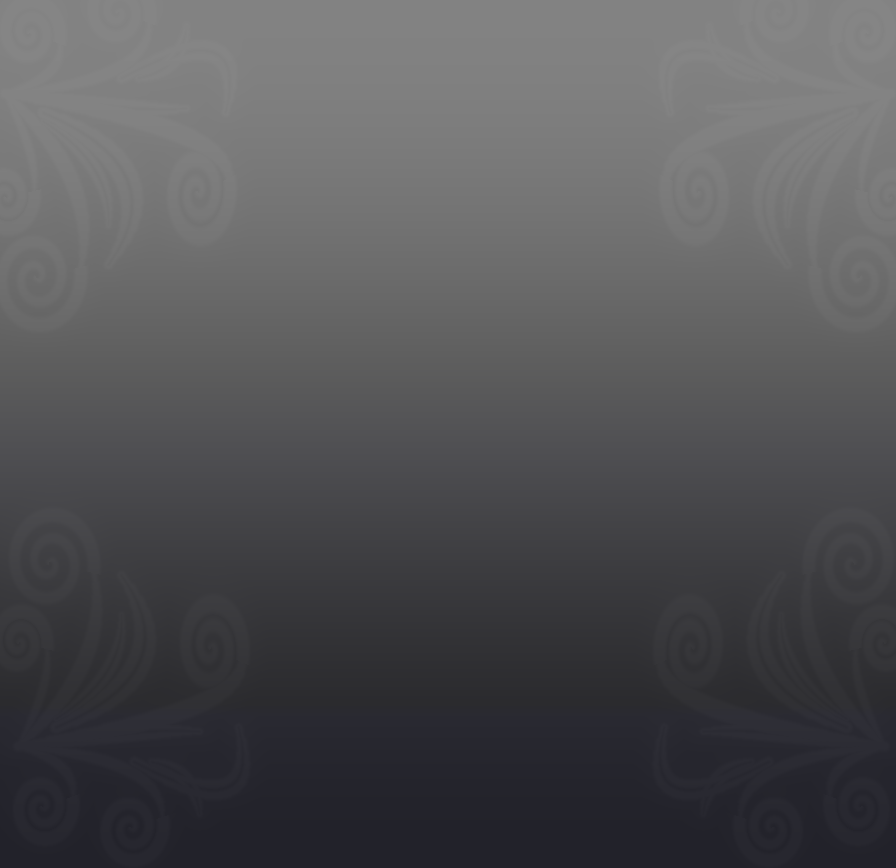
This background is drawn by a WebGL 1 fragment shader. Its source:

```glsl
precision highp float;
// Grey-to-ink vertical gradient with a faint scrollwork ornament in each corner.
// One ornament is built from tapered curves and spirals, then mirrored by folding
// the canvas; lengths are in canvas heights, measured from the nearest corner.

uniform vec2 u_resolution;

const float TOP_GREY = 0.51;
const float BOTTOM_GREY = 0.132;
const float COOL_TINT = 0.013;      // blue added below the middle
const float INK_TINT = 0.018;       // further blue in the lowest band
const float INK_LINE = 0.185;       // height where the lowest band starts
const float ORNAMENT_LIFT = 0.017;  // brightness of the scrollwork
const float HALO_LIFT = 0.004;      // dim spread around it
const float HALO_SIZE = 0.025;
const float EDGE = 0.003;           // softness of the strokes
const float LOWER_INSET = 0.032;    // lower ornaments sit further in
const float LEFT_INSET = 0.015;
const float RIGHT_INSET = 0.007;
const float TAU = 6.2831853;
const int STEPS = 14;

float segmentDistance(vec2 p, vec2 a, vec2 b) {
  vec2 ab = b - a;
  return length(p - a - ab * clamp(dot(p - a, ab) / dot(ab, ab), 0.0, 1.0));
}

// Signed distance to a quadratic curve that swells in its middle.
float stem(vec2 p, vec2 a, vec2 b, vec2 c, float width) {
  float d = 1.0;
  vec2 last = a;
  for (int i = 1; i <= STEPS; i++) {
    float t = float(i) / float(STEPS);
    vec2 next = mix(mix(a, b, t), mix(b, c, t), t);
    float swell = width * (0.35 + 0.65 * sin(t * TAU * 0.5));
    d = min(d, segmentDistance(p, last, next) - swell);
    last = next;
  }
  return d;
}

// Leaf: a broad stem with a thin groove along its spine.
float leaf(vec2 p, vec2 a, vec2 b, vec2 c, float width) {
  return max(stem(p, a, b, c, width), -stem(p, a, b, c, width * 0.15));
}

// Spiral winding inwards from angle start; spin is its sense of rotation.
float scroll(vec2 p, vec2 center, vec2 radii, float start, float spin) {
  const float TURNS = 2.3;
  vec2 q = (p - center) / radii;
  float radius = length(q);
  float turn = fract((atan(q.y, q.x + 1e-5) - start) * spin / TAU);
  float k = floor((1.0 - radius) * TURNS - turn + 0.5);
  float wound = clamp(k, 0.0, 2.0) + turn;
  float d = abs(radius - max(1.0 - wound / TURNS, 0.0)) * radii.x;
  return d - mix(0.0075, 0.003, clamp(wound / TURNS, 0.0, 1.0));
}

float ornament(vec2 p) {
  // Spiral heads
  float d = scroll(p, vec2(0.228, 0.222), vec2(0.038, 0.058), -0.3, 1.0);
  d = min(d, scroll(p, vec2(0.042, 0.320), vec2(0.052, 0.062), -0.2, 1.0));
  d = min(d, scroll(p, vec2(0.007, 0.228), vec2(0.033, 0.040), -0.2, 1.0));
  d = min(d, scroll(p, vec2(0.034, 0.038), vec2(0.036, 0.042), 0.3, -1.0));
  d = min(d, scroll(p, vec2(0.136, 0.014), vec2(0.038, 0.043), 0.3, -1.0));

  // Stems running from the root to the heads
  vec2 root = vec2(0.006, 0.108);
  d = min(d, stem(p, root, vec2(0.270, 0.145), vec2(0.264, 0.210), 0.011));
  d = min(d, stem(p, root, vec2(0.115, 0.205), vec2(0.093, 0.310), 0.009));
  d = min(d, stem(p, root, vec2(0.045, 0.180), vec2(0.039, 0.222), 0.005));
  d = min(d, stem(p, root, vec2(0.075, 0.090), vec2(0.069, 0.048), 0.006));
  d = min(d, stem(p, root, vec2(0.175, 0.095), vec2(0.172, 0.025), 0.007));

  // Leaves between the stems
  d = min(d, leaf(p, vec2(0.05, 0.13), vec2(0.205, 0.195), vec2(0.125, 0.305), 0.014));
  d = min(d, leaf(p, vec2(0.05, 0.14), vec2(0.130, 0.190), vec2(0.125, 0.260), 0.008));
  d = min(d, leaf(p, vec2(0.04, 0.11), vec2(0.130, 0.130), vec2(0.215, 0.125), 0.011));
  d = min(d, leaf(p, vec2(0.14, 0.09), vec2(0.290, 0.010), vec2(0.260, 0.130), 0.012));
  d = min(d, leaf(p, vec2(0.16, 0.09), vec2(0.210, 0.080), vec2(0.215, 0.030), 0.009));
  return d;
}

vec3 background(float height) {
  float grey = mix(BOTTOM_GREY, TOP_GREY, smoothstep(0.0, 1.0, height));
  float blue = COOL_TINT * (1.0 - smoothstep(0.46, 0.60, height));
  blue += INK_TINT * (1.0 - smoothstep(INK_LINE - 0.012, INK_LINE + 0.006, height));
  return vec3(grey, grey, grey + blue);
}

void main() {
  vec2 p = gl_FragCoord.xy / u_resolution.y;
  float aspect = u_resolution.x / u_resolution.y;

  // Fold all four corners onto one
  vec2 corner = vec2(min(p.x, aspect - p.x), min(p.y, 1.0 - p.y));
  if (p.y < 0.5) {
    float sideInset = p.x < 0.5 * aspect ? LEFT_INSET : RIGHT_INSET;
    corner -= vec2(sideInset, LOWER_INSET);
  }

  float d = ornament(corner);
  float stroke = 1.0 - smoothstep(-EDGE, EDGE, d);
  float halo = 1.0 - smoothstep(0.0, HALO_SIZE, d);
  float fade = mix(1.0, 0.6, smoothstep(0.80, 1.0, p.y));
  float lift = fade * (ORNAMENT_LIFT * stroke + HALO_LIFT * halo);
  gl_FragColor = vec4(background(p.y) + lift, 1.0);
}
```
